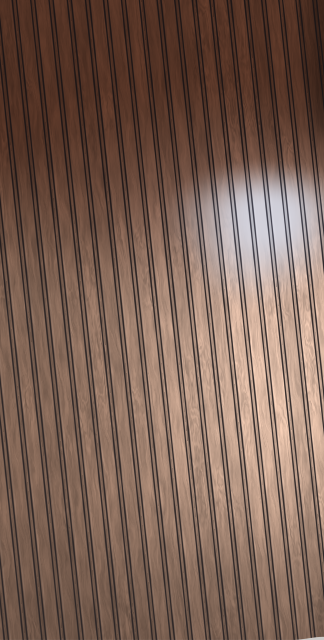
Reproduce this texture procedurally as a Shadertoy shader.

```glsl
// Brown wood panelling with slanted pairs of dark grooves and a soft window glare.

float hash(vec2 p) {
    return fract(sin(dot(p, vec2(127.1, 311.7))) * 43758.5453);
}

float noise(vec2 p) {
    vec2 i = floor(p), f = fract(p);
    f = f * f * (3.0 - 2.0 * f);
    return mix(mix(hash(i), hash(i + vec2(1, 0)), f.x),
               mix(hash(i + vec2(0, 1)), hash(i + vec2(1, 1)), f.x), f.y);
}

float fbm(vec2 p) {
    float sum = 0.0, amp = 0.5;
    for (int i = 0; i < 4; i++) {
        sum += amp * noise(p);
        p = p * 2.03 + 7.3;
        amp *= 0.5;
    }
    return sum;
}

// Wood figure: x counts planks, y runs down the wall
float woodGrain(vec2 q, float plank) {
    vec2 g = vec2(q.x, q.y * 30.0 + 37.0 * hash(vec2(plank, 4.0)));
    float warp = fbm(g * vec2(2.0, 0.6));
    float fibre = fbm(vec2(g.x * 9.0 + warp * 5.0, g.y * 0.9));
    float rings = 0.5 + 0.5 * sin(warp * 42.0 + g.x * 6.0);
    float figure = smoothstep(0.5, 0.75, noise(g * vec2(0.7, 0.35) + 19.0));
    return (fibre - 0.47) * 0.36 + (rings - 0.5) * figure * 0.11;
}

// Light falling on the wall: dark at the top, brighter at the lower right
vec3 wallTone(vec2 uv) {
    float haze = 0.06 * (noise(uv * vec2(3.0, 6.0)) - 0.5);
    float lit = smoothstep(0.84, 0.48, uv.y + haze - 0.06 * uv.x);
    vec3 tone = mix(vec3(0.33, 0.20, 0.145), vec3(0.51, 0.395, 0.33), lit);
    vec2 d = (uv - vec2(0.88, 0.40)) / vec2(0.46, 0.29);
    tone += vec3(0.34, 0.32, 0.30) * exp(-dot(d, d)) * lit;
    tone *= 1.0 - 0.14 * smoothstep(0.25, 0.0, uv.y);
    tone *= 1.0 - 0.35 * smoothstep(0.9, 1.02, uv.x) * smoothstep(0.72, 0.85, uv.y);
    return tone;
}

void mainImage(out vec4 fragColor, in vec2 fragCoord) {
    vec2 uv = fragCoord / iResolution.xy;
    float down = 1.0 - uv.y;

    // Slanted plank coordinate, slightly tighter towards the right
    float across = uv.x - 0.044 - 0.207 * down;
    float k = across * (17.5 + 0.9 * across);
    float plank = floor(k);
    float offset = k - floor(k + 0.5);
    float soft = 13.0 / iResolution.x;

    // Planks
    vec3 color = wallTone(uv);
    color *= 1.0 + 0.10 * (hash(vec2(plank, 1.0)) - 0.5);
    color *= 1.0 + woodGrain(vec2(k, down), plank);

    // Glare: soft upper rim, longer fade below, faint halo
    vec2 d = uv - vec2(0.82, 0.665);
    d /= vec2(0.28, d.y > 0.0 ? 0.08 : 0.13);
    float radius = length(d) + 0.15 * (noise(uv * 9.0) - 0.5);
    float glare = smoothstep(1.2, 0.2, radius);
    color = mix(color, vec3(0.85, 0.86, 0.91), 0.9 * glare);
    color += vec3(0.07, 0.07, 0.08) * exp(-0.6 * radius * radius) * (1.0 - glare);

    // Paired grooves with a worn strip between them
    float strip = 1.0 - smoothstep(0.10, 0.16, abs(offset));
    color *= 1.0 - 0.10 * strip;
    float side = abs(abs(offset) - 0.11);
    float width = 0.040 + 0.012 * (noise(vec2(plank * 5.0, down * 40.0)) - 0.5);
    float groove = 1.0 - smoothstep(width - soft, width + soft, side);
    vec3 grooveColor = mix(vec3(0.10, 0.08, 0.085), vec3(0.20, 0.20, 0.25), glare);
    grooveColor += 0.06 * smoothstep(0.8, 0.4, uv.y);
    color = mix(color, grooveColor, 0.92 * groove);

    // Lit edge just right of each pair
    float lip = exp(-pow((offset - 0.22) / 0.04, 2.0));
    color += 0.04 * lip * (1.0 - groove) * smoothstep(0.85, 0.5, uv.y);

    // Pale sliver below the wall at the lower right
    float edge = 0.005 * smoothstep(0.90, 1.0, uv.x) - uv.y;
    color = mix(color, vec3(0.80, 0.79, 0.78), smoothstep(-0.001, 0.001, edge));

    fragColor = vec4(clamp(color, 0.0, 1.0), 1.0);
}
```
